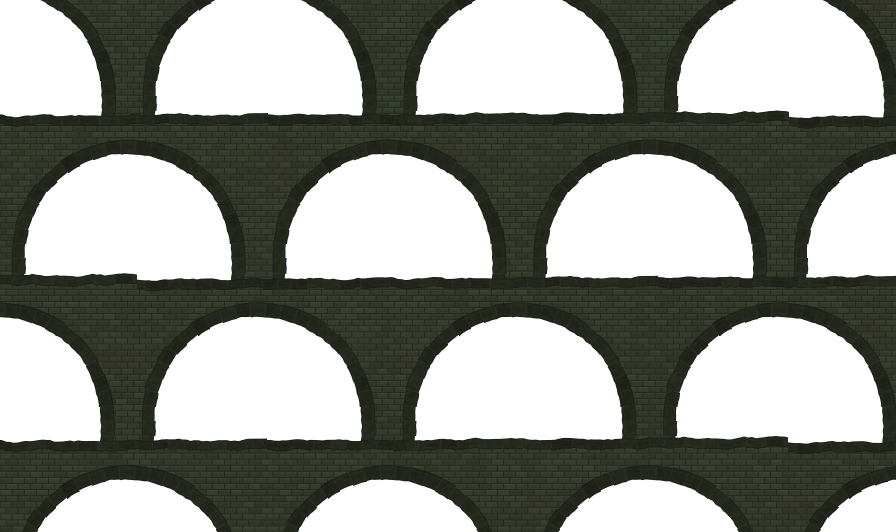
Reproduce this pattern procedurally as a Shadertoy shader.

```glsl
// Staggered tiers of dark stone arches: brick walls, rough voussoirs and worn ledges.

const float VIEW_HEIGHT = 456.0;            // design units down the canvas
const vec2  PITCH = vec2(223.5, 139.5);     // spacing of arches and of tiers
const float FIRST_FLOOR = 79.0;
const float SPRING = 17.5;                  // height where the curve starts
const float RADIUS = 88.5;
const float RING = 11.5;
const float LEDGE = 8.5;
const float STRIP_ARCHES = 4.0;             // ledge wear recurs after this many
const float STRIP_STONES = 64.0;

const vec3 BRICK  = vec3(0.205, 0.225, 0.170);
const vec3 MORTAR = vec3(0.145, 0.165, 0.120);
const vec3 STONE  = vec3(0.132, 0.150, 0.110);
const vec3 JOINT  = vec3(0.185, 0.200, 0.155);
const vec3 SHADOW = vec3(0.090, 0.100, 0.075);

float hash(vec2 p) {
    vec3 q = fract(p.xyx * 0.1031);
    q += dot(q, q.yzx + 33.33);
    return fract((q.x + q.y) * q.z);
}

float noise(vec2 p) {
    vec2 i = floor(p), f = fract(p);
    f = f * f * (3.0 - 2.0 * f);
    return mix(mix(hash(i), hash(i + vec2(1, 0)), f.x),
               mix(hash(i + vec2(0, 1)), hash(i + vec2(1, 1)), f.x), f.y);
}

// Pixel coverage of the region where d < 0
float cover(float d, float px) {
    return clamp(0.5 - d / px, 0.0, 1.0);
}

// Running-bond bricks with a lit upper edge and patchy tint
vec3 brickWall(vec2 p, float px) {
    vec2 size = vec2(10.4, 5.2);
    vec2 g = p / size;
    g.x += 0.5 * mod(floor(g.y), 2.0);
    vec2 f = fract(g);
    vec2 edge = min(f, 1.0 - f) * size;
    vec3 col = BRICK * (0.92 + 0.16 * hash(floor(g)));
    col *= mix(vec3(1.03, 0.98, 0.96), vec3(0.96, 1.02, 1.02), noise(p / 30.0));
    col *= 1.0 + 0.12 * smoothstep(0.55, 0.85, f.y);
    return mix(col, MORTAR, cover(min(edge.x, edge.y) - 0.45, px));
}

// Rough dark block: u counts blocks, len is block length, v is depth from 0 to 1
vec3 roughStone(float u, float len, float v, float thick, float seed, float px) {
    float f = fract(u);
    float side = min(f, 1.0 - f) * len;
    float rim = min(v, 1.0 - v) * thick;
    vec3 col = STONE * (0.88 + 0.24 * hash(vec2(floor(u), seed)));
    col *= 0.9 + 0.2 * noise(vec2(u * 5.0, v * 4.0 + seed));
    col = mix(col, JOINT, 0.55 * cover(side - 0.45, px));
    col = mix(col, JOINT, 0.3 * cover(abs(rim - 2.0) - 0.3, px));
    return mix(col, SHADOW, 0.7 * cover(rim - 0.6, px));
}

// Slow rise along the ledge, dropping at the joins, plus ragged wear
float ledgeTop(float along) {
    float drift = mix(-1.8, 1.3, along) + 1.2 * (fract(along * 2.0) - 0.5);
    float ragged = 2.4 * (noise(vec2(along * 70.0, 4.0)) - 0.5);
    return drift + ragged + 0.8 * (noise(vec2(along * 260.0, 9.0)) - 0.5);
}

// Arch opening and its ring of voussoirs, in coordinates centred on the floor
vec3 archLayer(vec3 col, vec2 p, float px) {
    float rise = max(p.y - SPRING, 0.0);
    float d = length(vec2(p.x, rise)) - RADIUS;
    float arc = (RADIUS + 0.5 * RING) * atan(abs(p.x), rise) + max(SPRING - p.y, 0.0);
    float len = 13.0;
    float u = sign(p.x) * arc / len + 0.5;
    float id = floor(u);
    float inner = d + 1.4 * (hash(vec2(id, 2.0)) - 0.5) + 0.8 * (noise(vec2(u * 3.0, 6.0)) - 0.5);
    float outer = d - RING + 1.6 * (hash(vec2(id, 5.0)) - 0.5);
    float depth = clamp(inner / (inner - outer), 0.0, 1.0);
    vec3 ring = roughStone(u, len, depth, RING, 3.0, px);
    col = mix(col, ring, cover(outer, px));
    return mix(col, vec3(1.0), cover(inner, px));
}

// Uneven slabs running under each tier
vec3 ledgeLayer(vec3 col, float y, float along, float px) {
    float len = STRIP_ARCHES * PITCH.x / STRIP_STONES;
    float top = ledgeTop(along);
    float u = along * STRIP_STONES + 0.7 * noise(vec2(along * 40.0, 1.0));
    u += 0.05 * y * (noise(vec2(along * 25.0, 7.0)) - 0.5);
    float thick = LEDGE + 1.6 * (hash(vec2(floor(u), 8.0)) - 0.5);
    float depth = (top - y) / thick;
    vec3 slab = roughStone(u, len, clamp(depth, 0.0, 1.0), thick, 11.0, px);
    return mix(col, slab, cover(max(y - top, top - thick - y), px));
}

void mainImage(out vec4 fragColor, in vec2 fragCoord) {
    float px = VIEW_HEIGHT / iResolution.y;
    vec2 p = fragCoord * px;

    // Tier cell, reaching a little below its floor to hold the ledge
    float margin = 15.0;
    float tier = floor((p.y - FIRST_FLOOR + margin) / PITCH.y);
    float y = p.y - FIRST_FLOOR - tier * PITCH.y;

    // Alternate tiers shift by one and a half arches
    float x = p.x + 2.4 - 0.45 * tier - 1.5 * PITCH.x * mod(tier, 2.0);
    float archX = x - PITCH.x * floor(x / PITCH.x + 0.5);
    float along = fract((x - 7.5) / (STRIP_ARCHES * PITCH.x) + 0.25);

    vec3 col = brickWall(p, px);
    if (y > -0.5 * LEDGE) col = archLayer(col, vec2(archX, y), px);
    col = ledgeLayer(col, y, along, px);
    fragColor = vec4(col, 1.0);
}
```
